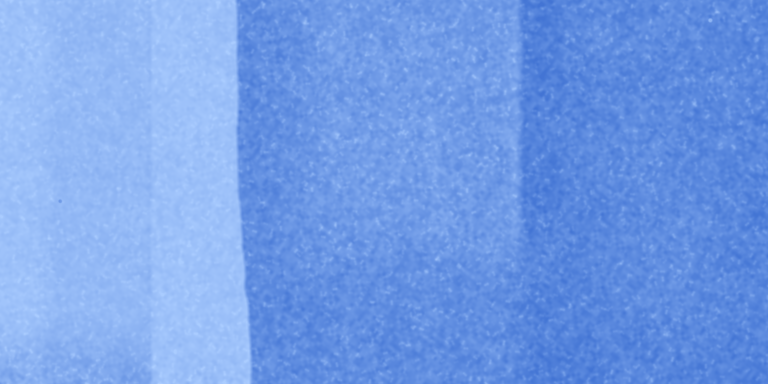
Give the GLSL for this texture, as a Shadertoy shader.

```glsl
// Blue ink washes on fibrous paper: overlapping vertical bands of one tint.
// Each band sets a scalar tone between deep and pale ink; streaks, cloudy
// mottling, dense soft grain and short blurred flecks then vary that tone.

const vec3 DEEP_INK = vec3(0.295, 0.485, 0.845);
const vec3 PALE_INK = vec3(0.630, 0.770, 0.985);
const float EDGE_SOFTNESS = 0.0032;
const float PALE_EDGE = 0.309;      // right border of the pale wash
const float PALE_EDGE_BEND = 0.018; // its drift toward the bottom
const float DARK_EDGE = 0.678;      // left border of the deep wash
const float FLECK_CELLS = 68.0;     // fleck cells per canvas height
const float FLECK_STRENGTH = 0.30;
const float GRAIN_CELLS = 105.0;
const float GRAIN_STRENGTH = 0.27;
const float MOTTLE_STRENGTH = 0.16;
const mat2 TILT = mat2(0.8, 0.6, -0.6, 0.8);

float hash(vec2 p) {
    vec3 q = fract(vec3(p.xyx) * 0.1031);
    q += dot(q, q.yzx + 33.33);
    return fract((q.x + q.y) * q.z);
}

float valueNoise(vec2 p) {
    vec2 cell = floor(p), f = fract(p);
    f = f * f * (3.0 - 2.0 * f);
    float low = mix(hash(cell), hash(cell + vec2(1, 0)), f.x);
    float high = mix(hash(cell + vec2(0, 1)), hash(cell + vec2(1, 1)), f.x);
    return mix(low, high, f.y);
}

float fbm(vec2 p) {
    float sum = 0.0, weight = 0.5;
    for (int i = 0; i < 4; i++) {
        sum += weight * valueNoise(p);
        p = TILT * p * 2.03 + 17.3;
        weight *= 0.5;
    }
    return sum;
}

float rise(float border, float x, float softness) {
    return smoothstep(border - softness, border + softness, x);
}

float streak(float x, float centre, float width) {
    float d = (x - centre) / width;
    return exp(-d * d);
}

// Short blurred strokes, one per cell, at random places and angles.
float flecks(vec2 p) {
    vec2 home = floor(p);
    float glow = 0.0;
    for (int j = -1; j <= 1; j++)
    for (int i = -1; i <= 1; i++) {
        vec2 cell = home + vec2(i, j);
        vec2 centre = cell + vec2(hash(cell + 3.7), hash(cell + 41.2));
        float angle = 6.2832 * hash(cell + 87.1);
        vec2 along = vec2(cos(angle), sin(angle));
        vec2 d = p - centre;
        d -= along * clamp(dot(d, along), -0.22, 0.22);
        float strength = pow(hash(cell + 129.5), 3.0);
        glow += strength * exp(-dot(d, d) * 14.0);
    }
    return glow;
}

// Pale wash: two light strips around a slightly darker panel.
float paleTone(vec2 uv) {
    float panel = rise(0.060, uv.x, 0.016) - rise(0.196, uv.x, 0.005);
    float tone = 0.94 - 0.10 * panel;
    tone -= 0.07 * streak(uv.x, 0.195, 0.003);
    tone -= 0.26 * smoothstep(0.20, 0.0, uv.y) * (1.0 - rise(0.195, uv.x, 0.006));
    return tone;
}

// Middle wash: lighter above, fading into the deeper ink below.
float middleTone(vec2 uv) {
    float body = mix(0.26, 0.44, smoothstep(0.33, 0.45, uv.x));
    float upper = smoothstep(0.16, 0.50, uv.y + 0.12 * (uv.x - 0.5));
    float tone = mix(0.23, body, upper);
    tone += 0.07 * streak(uv.x, 0.432, 0.006) * smoothstep(0.5, 0.75, uv.y);
    tone += 0.08 * streak(uv.x, 0.565, 0.007)
          * smoothstep(0.30, 0.42, uv.y) * smoothstep(0.85, 0.6, uv.y);
    tone += 0.08 * streak(uv.x, 0.670, 0.008) * smoothstep(0.32, 0.46, uv.y);
    return tone;
}

// Deep wash: darkest beside its border and toward the lower right.
float deepTone(vec2 uv) {
    float tone = 0.09 + 0.13 * smoothstep(0.68, 0.82, uv.x);
    return tone - 0.07 * smoothstep(0.88, 1.0, uv.x) - 0.04 * smoothstep(0.3, 0.0, uv.y);
}

void mainImage(out vec4 fragColor, in vec2 fragCoord) {
    vec2 uv = fragCoord / iResolution.xy;
    vec2 p = fragCoord / iResolution.y;

    // Slightly uneven wash borders
    float wobble = 0.003 * (valueNoise(vec2(3.0, p.y * 20.0)) - 0.5);
    float paleEdge = PALE_EDGE + PALE_EDGE_BEND * smoothstep(0.6, 0.0, uv.y) + wobble;
    float inPale = 1.0 - rise(paleEdge, uv.x, EDGE_SOFTNESS);
    float borderBlur = mix(0.05, 0.006, smoothstep(0.25, 0.45, uv.y));
    float inDeep = rise(DARK_EDGE + wobble, uv.x, borderBlur);

    float tone = mix(middleTone(uv), deepTone(uv), inDeep);
    tone = mix(tone, paleTone(uv), inPale);
    tone += 0.06 * inPale * streak(uv.x, paleEdge - 0.003, 0.003) * smoothstep(0.4, 0.1, uv.y);

    // Paper texture, quieter beneath the pale wash
    float quiet = mix(1.0, 0.5, inPale * smoothstep(0.0, 0.2, uv.y + uv.x * 0.4));
    vec2 g = TILT * p * GRAIN_CELLS;
    float grain = valueNoise(g) + 0.7 * valueNoise(TILT * g * 0.55 + 9.0) - 0.85;
    tone += quiet * GRAIN_STRENGTH * grain;
    tone += quiet * MOTTLE_STRENGTH * (fbm(p * 9.0) - 0.47);
    tone += quiet * FLECK_STRENGTH * (flecks(p * FLECK_CELLS) - 0.1);

    // Two stray specks
    tone -= 0.4 * smoothstep(0.007, 0.002, length(p - vec2(0.157, 0.476)));
    tone += 0.6 * smoothstep(0.008, 0.002, length(p - vec2(1.850, 0.947)));

    fragColor = vec4(mix(DEEP_INK, PALE_INK, clamp(tone, -0.1, 1.1)), 1.0);
}
```
